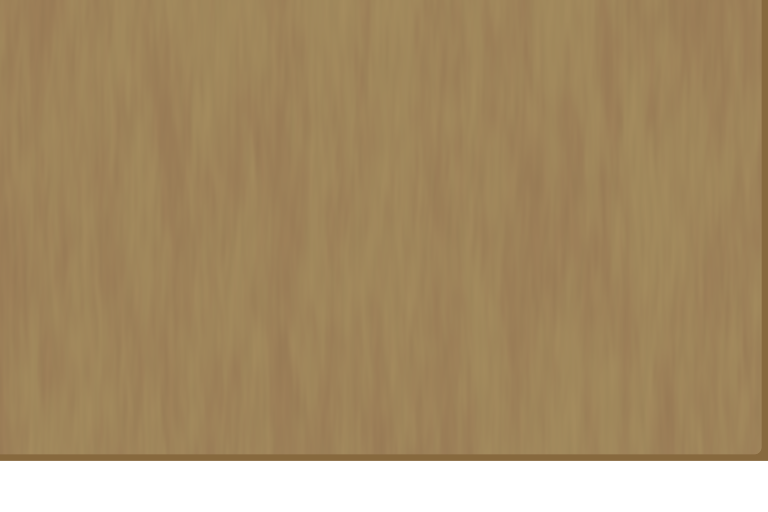
Write a WebGL 1 fragment shader that draws this texture.

```glsl
precision highp float;
// A flat wooden board with soft vertical grain, a darker rim along its right
// and lower sides, and a plain white strip below. The grain is the sum of
// several octaves of gradient noise stretched along the board.

uniform vec2 u_resolution;

// Colours
const vec3 OLIVE_WOOD = vec3(0.632, 0.536, 0.360);
const vec3 RED_WOOD   = vec3(0.605, 0.488, 0.338);
const vec3 RIM_COLOR  = vec3(0.530, 0.410, 0.245);
const vec3 PAPER      = vec3(1.0);

// Layout, in canvas heights
const float BOARD_BOTTOM  = 0.100;
const float RIM_WIDTH     = 0.0125;
const float CORNER_RADIUS = 0.014;

// Grain
const vec2  GRAIN_FREQUENCY = vec2(13.0, 2.2);
const int   GRAIN_OCTAVES   = 4;
const float GRAIN_DECAY     = 0.68;
const float GRAIN_CONTRAST  = 0.85;
const float GRAIN_BIAS      = 0.44;
const float FIBRE_SHADE     = 0.035;
const vec2  FIBRE_FREQUENCY = vec2(95.0, 9.0);
const float SWAY            = 0.006;

// Pseudo-random gradient with components in -1..1
vec2 gradientAt(vec2 cell) {
  vec3 h = fract(cell.xyx * vec3(0.1031, 0.1030, 0.0973));
  h += dot(h, h.yzx + 33.33);
  return 2.0 * fract((h.xx + h.yz) * h.zy) - 1.0;
}

float gradientNoise(vec2 p) {
  vec2 cell = floor(p);
  vec2 f = p - cell;
  vec2 u = f * f * f * (f * (f * 6.0 - 15.0) + 10.0);
  vec2 e = vec2(1.0, 0.0);
  float a = dot(gradientAt(cell), f);
  float b = dot(gradientAt(cell + e.xy), f - e.xy);
  float c = dot(gradientAt(cell + e.yx), f - e.yx);
  float d = dot(gradientAt(cell + e.xx), f - e.xx);
  return mix(mix(a, b, u.x), mix(c, d, u.x), u.y);
}

// Layered streaks, from broad bands to narrow strands
float grain(vec2 p) {
  float sum = 0.0;
  float amplitude = 1.0;
  vec2 q = p * GRAIN_FREQUENCY + 17.3;
  for (int i = 0; i < GRAIN_OCTAVES; i++) {
    sum += amplitude * gradientNoise(q);
    q = q * vec2(2.07, 1.93) + vec2(31.7, 12.9);
    amplitude *= GRAIN_DECAY;
  }
  return sum;
}

vec3 woodColor(vec2 p) {
  p.x += SWAY * gradientNoise(p * vec2(5.0, 3.0) + 61.0);
  float redness = smoothstep(0.0, 1.0, GRAIN_BIAS + GRAIN_CONTRAST * grain(p));
  float fibre = gradientNoise(p * FIBRE_FREQUENCY + 5.7);
  return mix(OLIVE_WOOD, RED_WOOD, redness) * (1.0 + FIBRE_SHADE * fibre);
}

// Signed distance to the board face, rounded at its lower right corner
float faceDistance(vec2 p, float rightSide) {
  vec2 corner = vec2(rightSide - RIM_WIDTH, BOARD_BOTTOM + RIM_WIDTH);
  vec2 q = vec2(p.x - corner.x, corner.y - p.y) + CORNER_RADIUS;
  return length(max(q, 0.0)) + min(max(q.x, q.y), 0.0) - CORNER_RADIUS;
}

void main() {
  float pixel = 1.0 / u_resolution.y;
  vec2 p = gl_FragCoord.xy * pixel;
  float rightSide = u_resolution.x * pixel;

  // Face and rim
  float rim = smoothstep(-0.5 * pixel, 0.5 * pixel, faceDistance(p, rightSide));
  vec3 color = mix(woodColor(p), RIM_COLOR, rim);

  // Strip below the board
  float board = smoothstep(-0.5 * pixel, 0.5 * pixel, p.y - BOARD_BOTTOM);
  gl_FragColor = vec4(mix(PAPER, color, board), 1.0);
}
```
